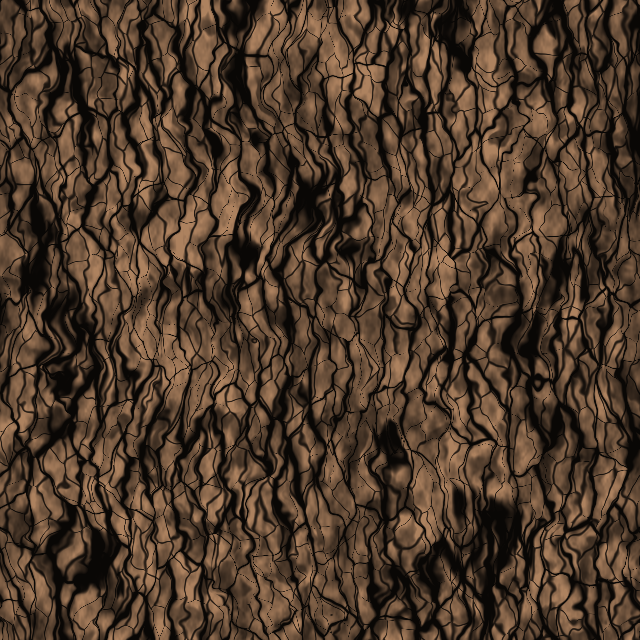
This texture is drawn by a WebGL 2 fragment shader. Its source:

```glsl
#version 300 es
precision highp float;
// Rough tree bark: upright plates split by dark, ragged cracks.
// Two sizes of warped, stretched Voronoi cells give the cracks, contours of
// tall noise add long fissures, and layered noise colours the plates.

uniform vec2 u_resolution;
out vec4 fragColor;

float hash(vec2 p) {
    vec3 h = fract(p.xyx * 0.1031);
    h += dot(h, h.yzx + 33.33);
    return fract((h.x + h.y) * h.z);
}

vec2 hash2(vec2 p) {
    return vec2(hash(p), hash(p + 71.7));
}

float noise(vec2 p) {
    vec2 i = floor(p), f = fract(p);
    f = f * f * (3.0 - 2.0 * f);
    return mix(mix(hash(i), hash(i + vec2(1, 0)), f.x),
               mix(hash(i + vec2(0, 1)), hash(i + vec2(1, 1)), f.x), f.y);
}

float fbm(vec2 p) {
    float sum = 0.0, amplitude = 0.57;
    for (int i = 0; i < 3; i++) {
        sum += amplitude * noise(p);
        p = p * 2.03 + 17.3;
        amplitude *= 0.5;
    }
    return sum;
}

// Distance to the nearest cell border, divided by that border's own width.
// Upright borders are wide, level ones thin, and each has a random strength.
float crackDistance(vec2 p, vec2 cells) {
    vec2 q = p * cells, home = floor(q), nearId = home, nearPoint = q;
    float nearest = 1e3;
    for (int y = -1; y <= 1; y++)
    for (int x = -1; x <= 1; x++) {
        vec2 id = home + vec2(x, y);
        vec2 point = id + hash2(id);
        float d = distance(point, q);
        if (d < nearest) {
            nearest = d;
            nearId = id;
            nearPoint = point;
        }
    }
    float border = 1.0;
    for (int y = -2; y <= 2; y++)
    for (int x = -2; x <= 2; x++) {
        if (x == 0 && y == 0) continue;
        vec2 id = nearId + vec2(x, y);
        vec2 point = id + hash2(id);
        vec2 normal = normalize(point - nearPoint + 1e-5);
        vec2 slope = normal * cells;
        float d = dot(0.5 * (point + nearPoint) - q, normal) / length(slope);
        float upright = smoothstep(0.4, 0.95, abs(normalize(slope).x));
        float strength = mix(0.2, 1.35, hash(id + nearId + 5.0));
        border = min(border, d / (strength * mix(0.38, 1.0, upright)));
    }
    return border;
}

void main() {
    vec2 uv = gl_FragCoord.xy / u_resolution;

    // Bend the plates broadly, then fray their edges
    vec2 p = uv + 0.045 * (vec2(noise(uv * 7.0), noise(uv * 7.0 + 40.0)) - 0.5);
    p += 0.022 * (vec2(noise(uv * 26.0 + 9.0), noise(uv * 26.0 + 60.0)) - 0.5);
    p += 0.009 * (vec2(noise(uv * 75.0 + 3.0), noise(uv * 75.0 + 90.0)) - 0.5);

    // Cracks, opening and closing across the trunk
    float opening = mix(0.35, 1.7, noise(uv * vec2(13.0, 9.0) + 21.0));
    float coarse = crackDistance(p, vec2(25.0, 10.0)) / opening;
    float fine = crackDistance(p + 3.37, vec2(45.0, 21.0)) / opening;
    float patchy = smoothstep(0.3, 0.6, noise(uv * vec2(11.0, 7.0) + 50.0));
    float fissure = abs(fbm(p * vec2(19.0, 4.0) + 8.0) - 0.5) + 0.2 * patchy;

    // Plate surface: broad blotches, streaked grain and dark pits
    float blotch = fbm(uv * vec2(17.0, 10.0) + 30.0) - 0.5;
    float grain = fbm(uv * vec2(78.0, 42.0) + 12.0) - 0.5;
    float pits = smoothstep(0.25, 0.46, fbm(p * vec2(42.0, 23.0) + 77.0));
    float tone = 0.53 + 0.4 * blotch + 0.55 * grain;
    tone *= mix(0.5, 1.0, pits);

    // Shade the plate rims and sink the cracks
    tone *= mix(0.7, 1.0, smoothstep(0.0, 0.014, coarse));
    tone *= mix(0.04, 1.0, smoothstep(0.001, 0.0056, coarse));
    tone *= mix(0.22, 1.0, smoothstep(0.0002, 0.0032, fine));
    tone *= mix(0.08, 1.0, smoothstep(0.008, 0.06, fissure));

    // The sides fall gently into shade
    tone *= mix(0.78, 1.0, smoothstep(0.0, 0.04, min(uv.x, 1.0 - uv.x)));

    tone = clamp(tone, 0.035, 0.68);
    fragColor = vec4(tone * vec3(1.0, 0.75, 0.55), 1.0);
}
```
